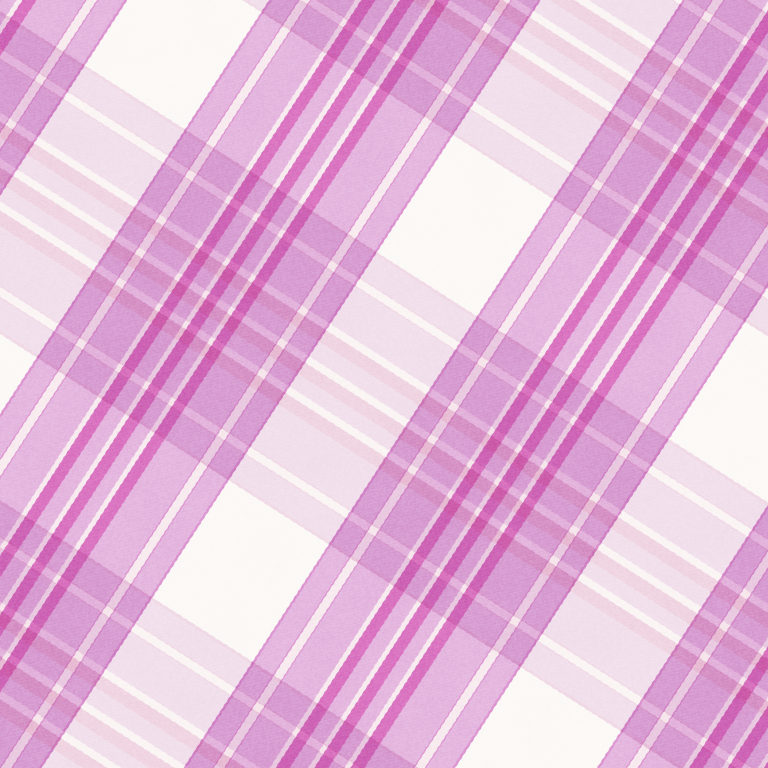
Give the GLSL for this pattern, as a WebGL 1 fragment shader.

```glsl
precision highp float;
// Slanted woven plaid: a strong magenta warp crosses a pale pink weft on off-white cloth.
// Both directions share one stripe layout; their tints multiply where they cross,
// and a fine thread grain with layered sines gives the cloth its uneven dye.

uniform vec2 u_resolution;

// Geometry, in canvas units
const float WARP_SLANT = 0.65;
const float WEFT_SLANT = 0.64;
const vec2 PERIOD = vec2(0.5384, 0.6367);      // warp, weft
const vec2 BAND_WIDTH = vec2(0.354, 0.4206);
const vec2 BAND_START = vec2(0.3503, 0.0143);
const float THREADS = 300.0;
const float SOFTNESS = 0.0011;

// Stripes, as fractions of the band width
const float GUARD_POS = 0.131;                 // pale line near each band edge
const vec2 GUARD_HALF = vec2(0.0190, 0.0150);
const vec3 PALE_POS = vec3(0.328, 0.470, 0.603);
const vec2 PALE_HALF = vec2(0.0105, 0.0140);
const float DARK_OFFSET = 0.037;               // dark stripe beside each pale line
const float DARK_HALF = 0.026;
const float SEAM_HALF = 0.0055;

// Colours: cloth, then multiplied tints
const vec3 CLOTH = vec3(0.985, 0.975, 0.965);
const vec3 WARP_BODY = vec3(0.910, 0.735, 0.905);
const vec3 WARP_DARK = vec3(0.870, 0.470, 0.785);
const vec3 WARP_SEAM = vec3(0.870, 0.570, 0.835);
const vec3 WARP_PALE = vec3(0.985, 0.945, 0.970);
const vec3 WEFT_BODY = vec3(0.960, 0.900, 0.958);
const vec3 WEFT_DARK = vec3(0.955, 0.855, 0.918);
const vec3 WEFT_SEAM = vec3(0.958, 0.870, 0.930);
const vec3 WEFT_PALE = vec3(0.995, 0.985, 0.990);
const float CROSS_DEPTH = 0.45;                // extra weft strength over the warp
const float GRAIN = 0.045;

float hash(vec2 p) {
  p = fract(p * vec2(0.1031, 0.1173));
  p += dot(p, p.yx + 33.33);
  return fract((p.x + p.y) * p.x * 17.31);
}

// Coverage of a line of given half width around a centre
float line(float x, float centre, float halfWidth, float soft) {
  return 1.0 - smoothstep(-soft, soft, abs(x - centre) - halfWidth);
}

// Position across the band; 0 to 1 inside, wrapping mid-gap
float bandCoord(float x, float start, float period, float width) {
  float halfGap = 0.5 * (period - width);
  return (mod(x - start + halfGap, period) - halfGap) / width;
}

// Tint of one thread direction
vec3 bandTint(float u, float soft, float guardHalf, float paleHalf,
              vec3 body, vec3 dark, vec3 seam, vec3 pale) {
  float mirrored = 0.5 - abs(u - 0.5);
  vec3 tint = body;
  float seams = line(mirrored, SEAM_HALF, SEAM_HALF, soft);
  seams = max(seams, line(mirrored, GUARD_POS, guardHalf + SEAM_HALF, soft));
  tint = mix(tint, seam, seams * 0.8);
  tint = mix(tint, pale, line(mirrored, GUARD_POS, guardHalf, soft));
  for (int i = 0; i < 3; i++) {
    float p = PALE_POS[i];
    tint = mix(tint, dark, line(u, p + DARK_OFFSET, DARK_HALF, soft));
    tint = mix(tint, pale, line(u, p, paleHalf, soft));
  }
  return mix(vec3(1.0), tint, line(u, 0.5, 0.5, soft));
}

void main() {
  float size = min(u_resolution.x, u_resolution.y);
  vec2 p = gl_FragCoord.xy / size;
  float down = 1.0 - p.y;
  vec2 across = vec2(p.x + WARP_SLANT * down, down - WEFT_SLANT * p.x);

  // Thread grain and slightly ragged stripe edges
  vec2 thread = across * THREADS;
  float speck = hash(floor(thread)) - 0.5;
  float twill = sin(6.2832 * (thread.x + thread.y) * 0.5);
  vec2 ragged = 0.0004 * vec2(sin(thread.y * 1.9), sin(thread.x * 1.7));
  float dye = sin(across.x * 31.0 + 2.0 * sin(across.y * 17.0))
            * sin(across.y * 23.0 + across.x * 7.0);

  // Both thread directions
  vec2 soft = max(SOFTNESS, 0.8 / size) / BAND_WIDTH;
  float u = bandCoord(across.x + ragged.x, BAND_START.x, PERIOD.x, BAND_WIDTH.x);
  float v = bandCoord(across.y + ragged.y, BAND_START.y, PERIOD.y, BAND_WIDTH.y);
  vec3 warp = bandTint(u, soft.x, GUARD_HALF.x, PALE_HALF.x,
                       WARP_BODY, WARP_DARK, WARP_SEAM, WARP_PALE);
  vec3 weft = bandTint(v, soft.y, GUARD_HALF.y, PALE_HALF.y,
                       WEFT_BODY, WEFT_DARK, WEFT_SEAM, WEFT_PALE);

  // Weave them: the weft reads deeper where the warp is dyed
  float dyed = line(u, 0.5, 0.5, soft.x);
  vec3 tint = warp * pow(weft, vec3(1.0 + CROSS_DEPTH * dyed));
  float grain = GRAIN * (speck + 0.2 * twill) + 0.008 * dye;
  float strength = 0.2 + 2.0 * (1.0 - tint.g);
  vec3 color = CLOTH * tint + grain * min(strength, 1.0) * vec3(0.5, 1.0, 0.6);
  gl_FragColor = vec4(clamp(color, 0.0, 1.0), 1.0);
}
```
